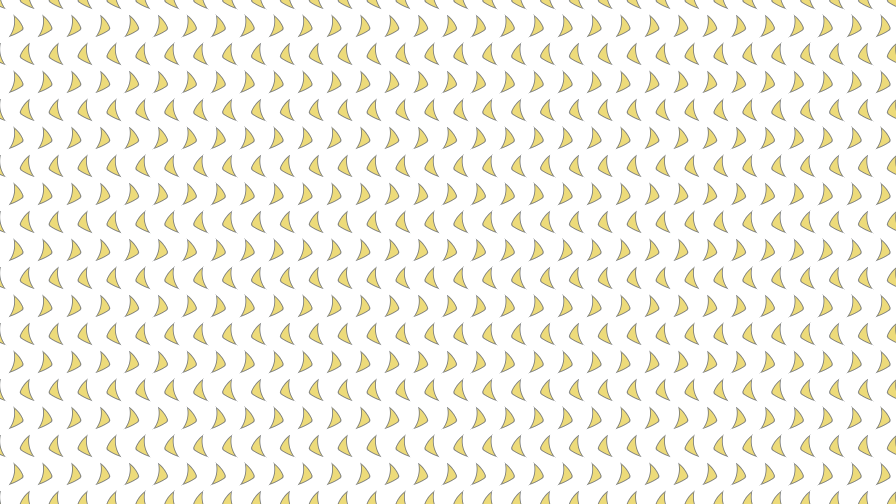
A WebGL 1 fragment shader for this pattern:

```glsl
precision highp float;

uniform vec2 u_resolution;

const vec2 REPEATS = vec2(31.0, 18.0);   // motifs across and down
const vec2 CELL = vec2(24.77, 24.0);     // cell size in motif units
const float ROW_SHIFT = 0.07;            // row centre, in cells
const float RIGHT_SHIFT = 0.571;         // column centre of right-facing rows
const float LEFT_SHIFT = 0.926;          // column centre of left-facing rows
const float LINE_WIDTH = 0.7;

const vec3 PAPER = vec3(1.0);
const vec3 FILL = vec3(0.93, 0.86, 0.48);
const vec3 INK = vec3(0.45, 0.46, 0.46);

// Distance to a parabolic edge from a to b, positive on its left side.
float bowedEdge(vec2 p, vec2 a, vec2 b, float bow) {
  float len = length(b - a);
  vec2 dir = (b - a) / len;
  float t = dot(p - a, dir) / len;
  float side = dot(p - a, vec2(-dir.y, dir.x));
  float slope = 4.0 * bow * (1.0 - 2.0 * t) / len;
  return (side - 4.0 * bow * t * (1.0 - t)) / sqrt(1.0 + slope * slope);
}

float smoothMax(float a, float b, float k) {
  float h = max(k - abs(a - b), 0.0) / k;
  return max(a, b) + 0.25 * h * h * k;
}

// Sail with a hollow back and a rounded belly facing right.
float sailDistance(vec2 p) {
  vec2 tip = vec2(-2.0, 8.7);
  vec2 belly = vec2(6.0, -2.6);
  vec2 tail = vec2(-5.7, -8.7);
  float front = bowedEdge(p, tip, belly, 1.0);
  float base = bowedEdge(p, belly, tail, 0.5);
  float back = bowedEdge(p, tail, tip, -1.8);
  return max(smoothMax(front, base, 2.0), back);
}

// Share of a pixel lying inside a shape.
float coverage(float dist, float pixel) {
  return clamp(0.5 - dist / pixel, 0.0, 1.0);
}

// Motif coordinates, mirrored on every other row.
vec2 motifSpace(vec2 uv) {
  vec2 grid = uv * REPEATS + 0.5;
  grid.y -= ROW_SHIFT;
  float facesRight = mod(floor(grid.y), 2.0);
  grid.x -= mix(LEFT_SHIFT, RIGHT_SHIFT, facesRight);
  vec2 p = (fract(grid) - 0.5) * CELL;
  p.x *= 2.0 * facesRight - 1.0;
  return p;
}

void main() {
  vec2 uv = gl_FragCoord.xy / u_resolution;
  float pixel = CELL.y * REPEATS.y / u_resolution.y;
  float dist = sailDistance(motifSpace(uv));

  // Box-filtered fill and outline
  float outer = coverage(dist - 0.5 * LINE_WIDTH, pixel);
  float inner = coverage(dist + 0.5 * LINE_WIDTH, pixel);
  vec3 color = PAPER * (1.0 - outer) + INK * (outer - inner) + FILL * inner;

  gl_FragColor = vec4(color, 1.0);
}
```
